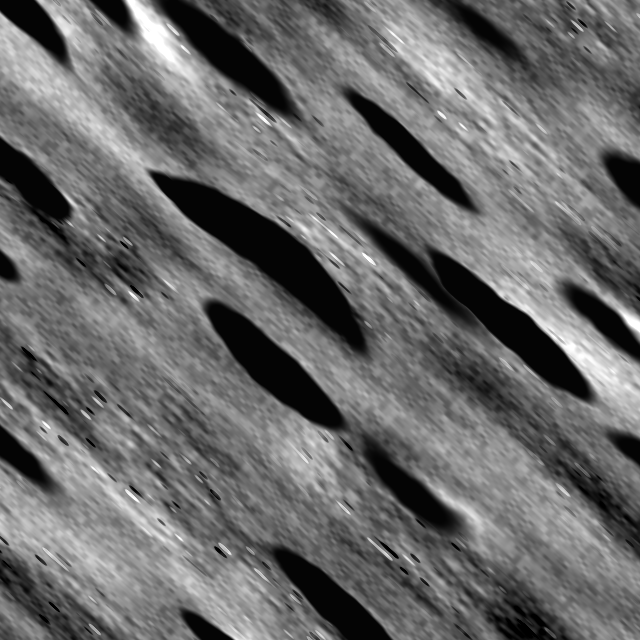
Give the GLSL for this texture, as a Shadertoy shader.

```glsl
// Grey, wind-combed ground with long black hollows, each with a sunlit flank.
// Stretched noise in a tilted frame makes the streaks; a jittered grid of
// tapered ellipses, searched by a loop, places the hollows and their flanks.

const float TILT = 0.733;               // downward slope of the streaks, radians
const vec2 CELL = vec2(0.36, 0.16);     // grid spacing along and across the streaks
const float BASE_GREY = 0.485;
const float SHADOW_GREY = 0.015;

// Integer hash of a grid cell, 0 to 1
float hash(vec2 cell, float seed) {
    uvec3 v = uvec3(ivec3(vec3(cell, seed)));
    v = v * 1664525u + 1013904223u;
    v.x += v.y * v.z;
    v.y += v.z * v.x;
    v.z += v.x * v.y;
    v ^= v >> 16u;
    v.x += v.y * v.z;
    v.y += v.z * v.x;
    v.z += v.x * v.y;
    return float((v.x ^ v.z) >> 16u) / 65535.0;
}

// Smooth value noise, -1 to 1
float noise(vec2 p, float seed) {
    vec2 cell = floor(p);
    vec2 f = p - cell;
    f = f * f * f * (f * (f * 6.0 - 15.0) + 10.0);
    float low = mix(hash(cell, seed), hash(cell + vec2(1, 0), seed), f.x);
    float high = mix(hash(cell + vec2(0, 1), seed), hash(cell + vec2(1, 1), seed), f.x);
    return 2.0 * mix(low, high, f.y) - 1.0;
}

// Side-lit bumps: the height difference across the streaks
float relief(vec2 p, vec2 scale, float seed) {
    vec2 q = p * scale;
    return noise(q, seed) - noise(q + vec2(0.15, 0.8), seed);
}

// Grey of the ground without hollows
float groundTone(vec2 p) {
    float broad = noise(p * vec2(2.2, 7.0), 1.0);
    float streak = noise(p * vec2(5.0, 27.0), 2.0);
    float thin = noise(p * vec2(13.0, 70.0), 3.0);
    float grain = noise(p * vec2(95.0, 230.0), 4.0);
    float rough = smoothstep(-0.4, 0.7, noise(p * vec2(3.5, 9.0), 5.0));
    float dusk = smoothstep(0.2, 0.85, noise(p * vec2(3.0, 14.0), 6.0));

    float tone = BASE_GREY + 0.15 * broad + 0.15 * streak - 0.28 * dusk;
    tone += thin * mix(0.07, 0.17, rough);
    tone += grain * 0.09;
    tone += relief(p, vec2(38.0, 130.0), 7.0) * mix(0.03, 0.11, rough);

    // Rare bright chips with a dark side
    float chip = relief(p, vec2(30.0, 115.0), 8.0);
    float chipMask = smoothstep(0.95, 1.4, abs(chip)) * rough;
    return tone + 0.4 * sign(chip) * chipMask;
}

// Tapered ellipse: 1 on its outline, smaller inside
float taperedEllipse(vec2 p, vec2 radii, float taper) {
    float along = clamp(p.x / radii.x, -1.0, 1.0);
    return length(p / (radii * vec2(1.0, 1.0 + taper * along)));
}

// One hollow at the local origin: x is shadow cover, y is flank light
vec2 hollow(vec2 p, vec2 cell) {
    float size = hash(cell, 12.0);
    float halfLength = mix(0.065, 0.235, size * size);
    float halfWidth = mix(0.013, 0.030, hash(cell, 13.0)) + 0.008 * size;
    float softness = mix(0.003, 0.013, pow(hash(cell, 14.0), 3.0));
    float bend = mix(-0.5, 0.5, hash(cell, 15.0));
    float taper = mix(-0.15, 0.4, hash(cell, 16.0));

    p.y += bend * p.x * p.x;
    float outline = taperedEllipse(p, vec2(halfLength, halfWidth), taper);
    float shadow = 1.0 - smoothstep(-softness, softness, (outline - 1.0) * halfWidth);

    vec2 flankPos = p - vec2(0.55 * halfLength, 1.05 * halfWidth);
    float reach = taperedEllipse(flankPos, vec2(0.75 * halfLength, 0.8 * halfWidth), 0.2);
    float strength = 0.08 + 0.55 * pow(hash(cell, 17.0), 1.8);
    return vec2(shadow, strength * exp(-reach * reach));
}

// Strongest shadow and flank light from the cells around p
vec2 hollows(vec2 p) {
    vec2 best = vec2(0.0);
    vec2 grid = p / CELL;
    for (int j = -1; j <= 1; j++) {
        float row = floor(grid.y) + float(j);
        float shift = hash(vec2(row, 0.0), 9.0);
        for (int i = -2; i <= 2; i++) {
            vec2 cell = vec2(floor(grid.x - shift) + float(i), row);
            vec2 jitter = vec2(hash(cell, 10.0), hash(cell, 11.0));
            vec2 center = cell + vec2(shift, 0.0) + mix(vec2(0.2), vec2(0.8), jitter);
            float present = step(hash(cell, 18.0), 0.88);
            best = max(best, present * hollow(p - center * CELL, cell));
        }
    }
    return best;
}

void mainImage(out vec4 fragColor, in vec2 fragCoord) {
    // Tilted frame: x runs down the streaks, y across them
    vec2 uv = fragCoord / iResolution.y;
    vec2 p = vec2(uv.x * cos(TILT) - uv.y * sin(TILT),
                  uv.x * sin(TILT) + uv.y * cos(TILT));
    p.y += 0.012 * noise(p * vec2(3.0, 4.0), 20.0);

    // Ragged outlines for the hollows
    float ragged = 0.004 * noise(p * vec2(14.0, 30.0), 21.0)
                 + 0.002 * noise(p * vec2(40.0, 90.0), 22.0);
    vec2 shadowAndLight = hollows(p + vec2(0.0, ragged));

    float tone = groundTone(p) + shadowAndLight.y;
    tone = mix(tone, SHADOW_GREY, shadowAndLight.x);
    fragColor = vec4(vec3(clamp(tone, 0.0, 1.0)), 1.0);
}
```
